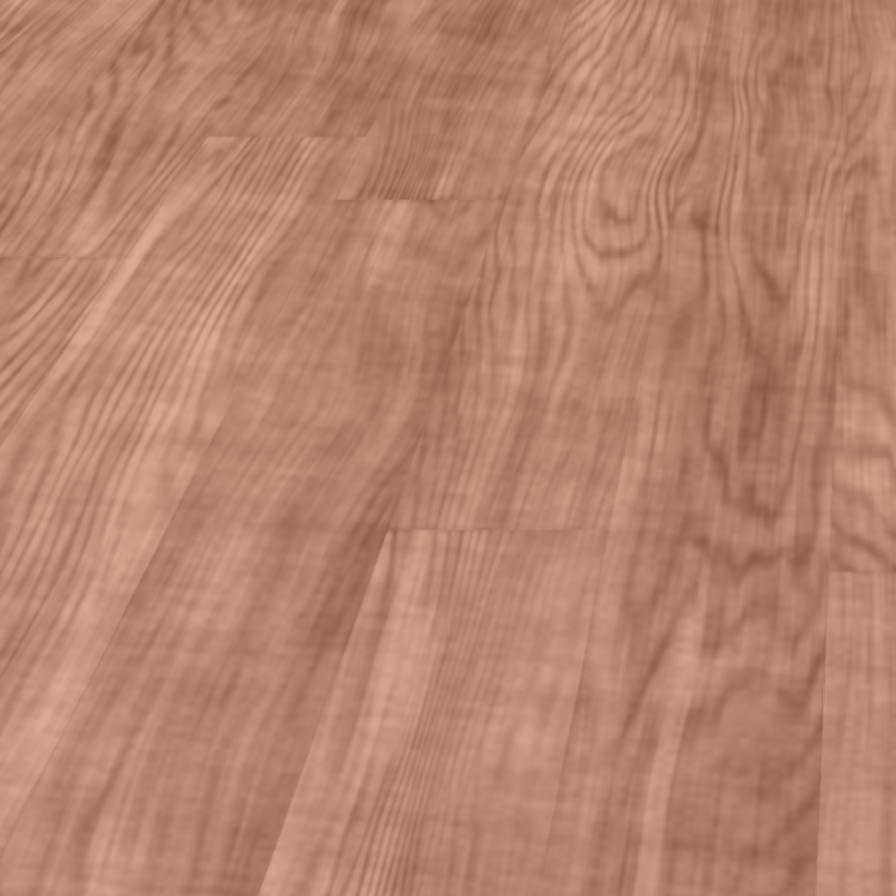
Give the GLSL for this texture, as a Shadertoy shader.

```glsl
#define VANISHING vec2(0.99, 1.983)
#define BOARD_WIDTH 0.157
#define BOARD_LENGTH 0.8
#define EDGE_SHIFT 0.040
#define RING_COUNT 14.0
#define RING_STRENGTH 0.23
#define STREAK_STRENGTH 0.62
#define CLOUD_STRENGTH 0.56
#define BOARD_CONTRAST 0.20
#define SHADOW_STRENGTH 0.42
#define DARK_WOOD vec3(0.56, 0.38, 0.285)
#define LIGHT_WOOD vec3(0.83, 0.645, 0.535)

float hash(vec2 p) {
    vec3 q = fract(vec3(p.xyx) * 0.1031);
    q += dot(q, q.yzx + 33.33);
    return fract((q.x + q.y) * q.z);
}

float noise(vec2 p) {
    vec2 cell = floor(p), f = fract(p);
    f = f * f * (3.0 - 2.0 * f);
    float low = mix(hash(cell), hash(cell + vec2(1, 0)), f.x);
    float high = mix(hash(cell + vec2(0, 1)), hash(cell + vec2(1, 1)), f.x);
    return mix(low, high, f.y);
}

float fbm(vec2 p) {
    float sum = 0.0, weight = 0.42;
    for (int i = 0; i < 4; i++) {
        sum += weight * noise(p);
        p = p * 2.03 + 17.3;
        weight *= 0.68;
    }
    return sum;
}

// Growth rings: contour lines of a stretched height field
float growthRings(vec2 grain, float seed) {
    vec2 offset = vec2(seed * 61.0, seed * 37.0);
    float field = noise(grain * vec2(1.3, 3.2) + offset);
    field += 0.20 * noise(grain * vec2(4.0, 9.0) + offset);
    field += 0.04 * noise(grain * vec2(15.0, 38.0) + offset);
    float phase = RING_COUNT * (field + 0.4 * grain.x);
    float fade = 1.0 - smoothstep(0.25, 0.6, fwidth(phase));
    float wave = 0.5 + 0.5 * cos(6.2832 * phase);
    float broken = 0.5 + noise(grain * vec2(9.0, 30.0) + offset);
    return fade * broken * (0.6 - 1.4 * wave * wave);
}

vec3 woodFloor(vec2 uv) {
    // Perspective: x counts boards across, y is inverse distance
    float toHorizon = VANISHING.y - uv.y;
    float across = ((uv.x - VANISHING.x) / toHorizon + EDGE_SHIFT) / BOARD_WIDTH;
    float along = 1.0 / toHorizon;

    // Staggered boards
    float column = floor(across);
    float stagger = fract(0.771 + column * (0.8093 + 0.4104 * column));
    float run = along / BOARD_LENGTH - stagger;
    float row = floor(run);
    float seed = hash(vec2(column + 40.0, row + 23.0));
    vec2 shift = vec2(seed * 83.0, seed * 29.0);

    // Grain: broad clouds, wavering streaks, pores and rings
    float waver = noise(vec2(across * 1.5, along * 14.0) + shift) - 0.5;
    vec2 grain = vec2(across + 0.16 * waver, along);
    float clouds = fbm(grain * vec2(1.8, 8.0) + shift) - 0.5;
    float streaks = fbm(grain * vec2(6.0, 5.5) + shift.yx) - 0.5;
    float pores = noise(grain * vec2(50.0, 40.0) + shift) - 0.5;
    float figure = smoothstep(0.3, 0.7, noise(grain * vec2(1.3, 5.0) + shift.yx + 9.0));
    float tone = 0.5 + BOARD_CONTRAST * (seed - 0.5);
    tone += CLOUD_STRENGTH * clouds + STREAK_STRENGTH * streaks + 0.20 * pores;
    tone += RING_STRENGTH * mix(0.25, 1.0, figure) * growthRings(grain, seed);

    // Narrow pale sapwood
    float sap = smoothstep(0.86, 0.94, noise(grain * vec2(6.5, 6.0) + shift + 5.0));
    tone = mix(tone, 0.92 + 0.2 * pores, 0.6 * sap);

    // Fine mottling and cross-cut marks
    float slant = uv.y + 0.11 * uv.x;
    tone += 0.16 * (noise(uv * vec2(95.0, 150.0)) - 0.5);
    tone += 0.14 * (noise(vec2(uv.x * 14.0, slant * 100.0)) - 0.5);
    tone += 0.14 * (noise(vec2(uv.x * 5.0, slant * 36.0)) - 0.5);

    // Slanted shadow bands toward the far end
    float band = smoothstep(0.52, 0.85, noise(vec2(uv.x * 1.0, slant * 18.0) + 3.0));
    tone -= SHADOW_STRENGTH * band * smoothstep(0.66, 0.98, uv.y);

    // Worn joints, soft and broken
    float sideGap = abs(across - round(across)) * BOARD_WIDTH * toHorizon;
    float endGap = abs(run - round(run)) * BOARD_LENGTH * toHorizon * toHorizon;
    float wear = smoothstep(0.3, 0.8, noise(uv * 19.0));
    tone -= 0.08 * wear * (1.0 - smoothstep(0.0, 0.005, sideGap));
    tone -= 0.15 * wear * (1.0 - smoothstep(0.0, 0.007, endGap));

    // Soft light from the near left, with a cooler sheen
    float sheen = 1.0 - smoothstep(0.0, 1.1, length(uv - vec2(0.0, 0.25)));
    tone += 0.18 * sheen - 0.045;
    vec3 color = mix(DARK_WOOD, LIGHT_WOOD, clamp(tone, -0.1, 1.06));
    float coolness = 1.0 - smoothstep(0.1, 0.9, uv.y);
    return color + vec3(-0.004, 0.0, 0.024) * (coolness - 0.45);
}

void mainImage(out vec4 fragColor, in vec2 fragCoord) {
    // Nine samples over a slightly wide footprint soften every edge
    vec3 sum = vec3(0.0);
    for (int i = 0; i < 9; i++) {
        vec2 jitter = vec2(i % 3 - 1, i / 3 - 1);
        vec2 uv = fragCoord / iResolution.xy + jitter * 0.0010;
        sum += woodFloor(uv);
    }
    fragColor = vec4(sum / 9.0, 1.0);
}
```
